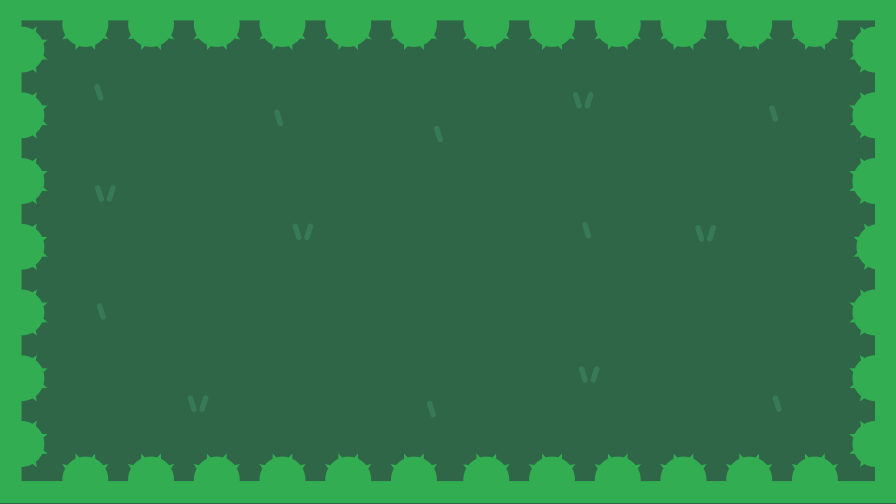
Give the GLSL for this background, as a Shadertoy shader.

```glsl
// Draws a dark green clearing with grass blades, framed by a hedge of thorny round bushes.

// Lengths are in hundredths of the canvas height.
#define GROUND_COLOR vec3(0.18, 0.40, 0.28)
#define HEDGE_COLOR  vec3(0.20, 0.68, 0.32)
#define BLADE_COLOR  vec3(0.22, 0.48, 0.34)
#define BUSH_RADIUS  4.55
#define BUSH_SPACING 13.04
#define THORN_TIP    5.5
#define BLADE_RADIUS 0.54
#define PAIR_OFFSET  1.16

const int TUFT_COUNT = 14;
const int SINGLE_COUNT = 8;

// Tuft centres: single blades first, then pairs.
const vec2 TUFTS[TUFT_COUNT] = vec2[TUFT_COUNT](
    vec2(19.6, 81.7), vec2(55.3, 76.6), vec2(87.0, 73.4), vec2(153.5, 77.5),
    vec2(116.4, 54.3), vec2(20.1, 38.2), vec2(85.6, 18.8), vec2(154.2, 19.9),
    vec2(20.9, 61.6), vec2(60.1, 54.0), vec2(115.7, 80.1), vec2(140.0, 53.7),
    vec2(116.9, 25.7), vec2(39.3, 19.9));

// Disc with four thorns; q.y points towards the clearing.
float bushDistance(vec2 q) {
    float r = length(q);
    float angle = atan(abs(q.x), q.y);
    float fold = abs(angle - 0.67) - 0.31;
    float thorn = abs(r * sin(fold)) - 0.42 * (THORN_TIP - r * cos(fold));
    return min(r - BUSH_RADIUS, thorn);
}

// Offset from the nearest bush in a row numbered first to last.
float repeatBush(float along, float first, float last) {
    float index = clamp(floor(along / BUSH_SPACING + 0.5), first, last);
    return along - BUSH_SPACING * index;
}

float hedgeDistance(vec2 p, float width) {
    // Straight border
    vec2 inset = min(p - vec2(4.28, 4.55), vec2(width - 4.17, 95.95) - p);
    float d = min(inset.x, inset.y);

    // Top and bottom: two mirrored runs with a wider gap between them
    float across = repeatBush(abs(p.x - 0.5 * width - 0.42) - 7.18, 0.0, 5.0);
    d = min(d, bushDistance(vec2(across, 95.25 - p.y)));
    d = min(d, bushDistance(vec2(across, p.y - 4.85)));

    // Left and right; the middle bush on the right sits further out
    float height = p.y - 51.04;
    float up = repeatBush(height, -3.0, 3.0);
    float setBack = abs(height) < 0.5 * BUSH_SPACING ? 0.8 : 0.0;
    d = min(d, bushDistance(vec2(up, p.x - 4.24)));
    d = min(d, bushDistance(vec2(up, width - 4.08 + setBack - p.x)));

    // Thin strip of ground along the lower edge
    return max(d, 0.2 - p.y);
}

// Slanted capsule leaning left
float bladeDistance(vec2 q) {
    vec2 halfAxis = vec2(-0.35, 1.09);
    float t = clamp(dot(q, halfAxis) / dot(halfAxis, halfAxis), -1.0, 1.0);
    return length(q - halfAxis * t) - BLADE_RADIUS;
}

float grassDistance(vec2 p) {
    float d = 1000.0;
    for (int i = 0; i < TUFT_COUNT; i++) {
        vec2 q = p - TUFTS[i];
        if (i >= SINGLE_COUNT) q.x = PAIR_OFFSET - abs(q.x);
        d = min(d, bladeDistance(q));
    }
    return d;
}

void mainImage(out vec4 fragColor, in vec2 fragCoord) {
    float pixel = 100.0 / iResolution.y;
    vec2 p = fragCoord * pixel;
    float width = iResolution.x * pixel;

    float grass = clamp(0.5 - grassDistance(p) / pixel, 0.0, 1.0);
    float hedge = clamp(0.5 - hedgeDistance(p, width) / pixel, 0.0, 1.0);

    vec3 color = mix(GROUND_COLOR, BLADE_COLOR, grass);
    color = mix(color, HEDGE_COLOR, hedge);
    fragColor = vec4(color, 1.0);
}
```
